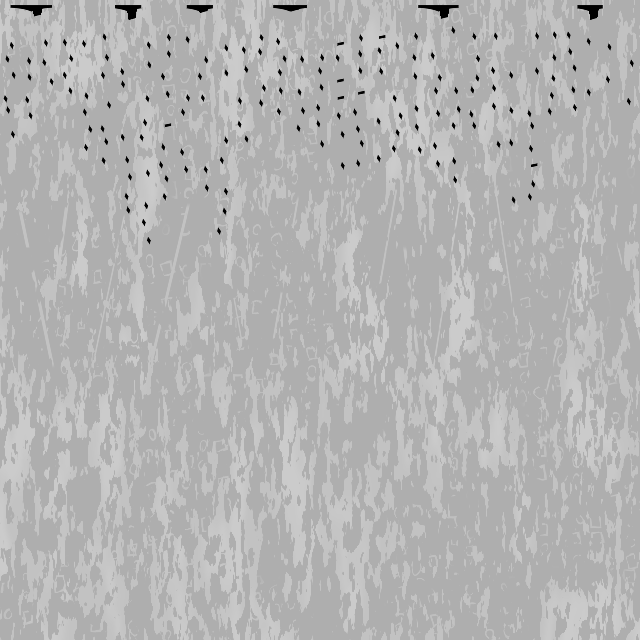
Write a three.js fragment shader that draws this texture.

```glsl
varying vec2 vUv;

float hash(vec2 p) {
  vec3 q = fract(vec3(p.xyx) * 0.1031);
  q += dot(q, q.yzx + 33.33);
  return fract((q.x + q.y) * q.z);
}

float noise(vec2 p) {
  vec2 i = floor(p), f = fract(p);
  f = f * f * (3.0 - 2.0 * f);
  return mix(mix(hash(i), hash(i + vec2(1.0, 0.0)), f.x),
             mix(hash(i + vec2(0.0, 1.0)), hash(i + 1.0), f.x), f.y);
}

float fbm(vec2 p) {
  float sum = 0.0, amp = 0.5;
  for (int i = 0; i < 3; i++) {
    sum += amp * noise(p);
    p = p * 2.03 + 17.3;
    amp *= 0.5;
  }
  return sum / 0.875;
}

// Coverage of a shape from its signed distance
float fill(float d) {
  return 1.0 - smoothstep(-0.0008, 0.0008, d);
}

float box(vec2 p, vec2 halfSize) {
  vec2 d = abs(p) - halfSize;
  return max(d.x, d.y);
}

// Broken, bent rings and square outlines, one per cell of staggered columns
float outlines(vec2 uv) {
  vec2 bend = vec2(noise(uv * 80.0), noise(uv * 80.0 + 30.0)) - 0.5;
  vec2 grid = (uv + 0.006 * bend) * vec2(36.0, 33.0);
  grid.y += hash(vec2(floor(grid.x), 27.0));
  vec2 cell = floor(grid);
  float kind = hash(cell + 71.0);
  vec2 p = (fract(grid) - 0.5) / 33.0;
  p += 0.008 * (vec2(hash(cell + 5.0), hash(cell + 9.0)) - 0.5);
  p += 0.5 * (kind - 0.5) * vec2(p.y, -p.x);
  float size = mix(0.006, 0.011, hash(cell + 31.0));
  float shape = kind < 0.5 ? length(p * vec2(1.3, 1.0)) - size
                           : box(p, vec2(0.8, 1.0) * size);
  float thickness = mix(0.0006, 0.0022, noise(uv * 110.0 + 3.0));
  float present = step(0.3, hash(cell + 13.0));
  float worn = smoothstep(0.5, 0.54, fbm(uv * vec2(80.0, 60.0) + 40.0));
  float area = smoothstep(0.38, 0.48, noise(uv * vec2(9.0, 4.0) + 8.0));
  return fill(abs(shape) - thickness) * present * worn * area;
}

// Slanted scratches: x is the bright line, y the bare band beside it
vec2 scratches(vec2 uv) {
  vec2 result = vec2(0.0);
  for (int i = 0; i < 13; i++) {
    float k = float(i);
    vec2 center = vec2((k + hash(vec2(k, 3.0))) / 13.0,
                       mix(0.4, 0.66, hash(vec2(k, 7.0))));
    float slope = mix(0.12, 0.28, hash(vec2(k, 11.0)));
    slope *= hash(vec2(k, 15.0)) < 0.6 ? -1.0 : 1.0;
    vec2 p = uv - center;
    float across = p.x - slope * p.y;
    float reach = mix(0.06, 0.18, hash(vec2(k, 19.0)));
    float within = 1.0 - smoothstep(reach - 0.01, reach, abs(p.y));
    float width = mix(0.0006, 0.0028, hash(vec2(k, 23.0)));
    float line = fill(abs(across) - width);
    float band = 1.0 - smoothstep(0.014, 0.034, abs(across + 0.02));
    result = max(result, vec2(line, band) * within);
  }
  return result;
}

// Dark diamonds and a few bars in hanging columns
float holes(vec2 uv) {
  vec2 grid = vec2(33.0, 36.0);
  vec2 p = uv * grid;
  float column = floor(p.x);
  float shift = hash(vec2(column, 2.0));
  p.y += shift;
  vec2 cell = vec2(column, floor(p.y));
  vec2 q = (fract(p) - 0.5) / grid;
  q += 0.013 * (vec2(hash(cell + 3.0), hash(cell + 6.0)) - 0.5);
  float depth = 0.84 - 0.32 * pow(noise(vec2(column * 0.45, 4.0)), 2.5);
  float level = (cell.y + 0.5 - shift) / grid.y;
  float present = step(depth, level) * step(level, 0.95) * step(0.33, hash(cell + 21.0));
  float diamond = (abs(q.x + 0.2 * q.y) / 0.003 + abs(q.y) / 0.0058 - 1.0) * 0.0026;
  float bar = box(q + vec2(0.0, -0.2 * q.x), vec2(0.005, 0.002));
  return present * fill(hash(cell + 44.0) > 0.95 ? bar : diamond);
}

// Black flared slots with stems below the upper edge
float slots(vec2 uv) {
  float cell = floor(uv.x * 8.0);
  float x = (fract(uv.x * 8.0) - 0.5 - 0.3 * (hash(vec2(cell, 8.0)) - 0.5)) / 8.0;
  float halfWidth = mix(0.006, 0.036, hash(vec2(cell, 12.0)));
  float stem = 1.0 - smoothstep(0.005, 0.008, abs(x - 0.3 * halfWidth));
  float depth = 0.003 + 0.007 * exp(-abs(x) * 60.0) + 0.014 * stem * hash(vec2(cell, 20.0));
  float below = 0.992 - uv.y;
  float d = max(max(-below, below - depth), abs(x) - halfWidth);
  return fill(d) * step(0.2, hash(vec2(cell, 16.0)));
}

void main() {
  // Worn vertical grain, from broad patches to ragged flecks
  vec2 warped = vUv + vec2(0.005 * (noise(vUv * vec2(50.0, 40.0)) - 0.5), 0.0);
  float patches = fbm(warped * vec2(22.0, 6.5));
  float grain = 0.3 * patches
              + 0.18 * noise(warped * vec2(70.0, 17.0) + 20.0)
              + 0.52 * fbm(warped * vec2(150.0, 46.0) + 50.0);
  float edge = smoothstep(0.86, 1.0, max(vUv.x, vUv.y));
  grain += 0.22 * edge * (noise(vUv * vec2(230.0, 6.0)) - 0.5);

  vec2 scratch = scratches(vUv);
  grain -= 0.08 * scratch.y;
  float light = smoothstep(0.532, 0.556, grain);
  float kept = smoothstep(0.4, 0.46, fbm(vUv * vec2(90.0, 35.0) + 9.0));
  light = max(light, max(scratch.x * kept, 0.85 * outlines(vUv)));

  float paleGray = 0.762 + 0.035 * smoothstep(0.55, 0.8, patches);
  float gray = mix(0.684, paleGray, light);
  gray *= 1.0 - max(holes(vUv), slots(vUv));
  gl_FragColor = vec4(vec3(gray), 1.0);
}
```
